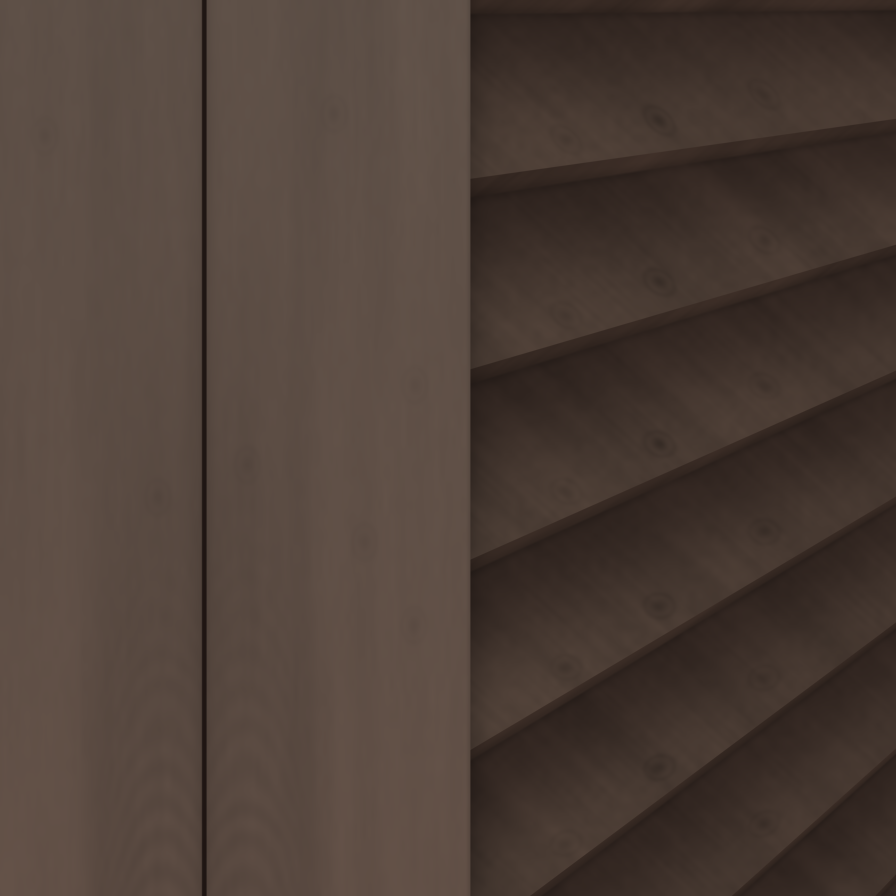
Write a Shadertoy shader that draws this texture.

```glsl
// Dark wooden wall: two upright planks beside a fan of tilted, shadowed slats.

const float SEAM_X = 0.228;
const float PANEL_EDGE_X = 0.525;

float hash(vec2 p) {
    p = fract(p * vec2(0.1031, 0.1137));
    p += dot(p, p.yx + 33.33);
    return fract((p.x + p.y) * p.x * 7.31 + p.y * 3.17);
}

float noise(vec2 p) {
    vec2 i = floor(p), f = fract(p);
    f = f * f * (3.0 - 2.0 * f);
    return mix(mix(hash(i), hash(i + vec2(1, 0)), f.x),
               mix(hash(i + vec2(0, 1)), hash(i + vec2(1, 1)), f.x), f.y);
}

// Streaks that vary quickly across the fibre and slowly along it, about -0.5..0.5
float woodGrain(float across, float along, float seed) {
    float sum = 0.0, weight = 0.5, freq = 16.0;
    for (int i = 0; i < 4; i++) {
        sum += weight * (noise(vec2(across * freq + seed, along * freq * 0.07 + seed)) - 0.5);
        freq *= 2.3;
        weight *= 0.68;
    }
    return sum;
}

// Dark core with a fainter ring; size is the half extent
float knot(vec2 offset, vec2 size) {
    float r = length(offset / size);
    return exp(-r * r * 1.5) + 0.35 * exp(-pow((r - 1.5) * 3.0, 2.0));
}

// Parabolic growth rings rising from the foot of a plank
float archRings(vec2 uv, float centre) {
    float dx = uv.x - centre;
    float height = uv.y + 28.0 * dx * dx + 0.02 * noise(uv * 18.0);
    float mask = exp(-dx * dx * 500.0) * (1.0 - smoothstep(0.02, 0.5, uv.y));
    return sin(height * 150.0) * mask;
}

vec3 panelColor(vec2 uv, float px) {
    float fromSeam = abs(uv.x - SEAM_X);
    float warp = 0.004 * (noise(uv * vec2(9.0, 5.0)) - 0.5);
    float grain = woodGrain(uv.x + warp, uv.y, 3.0);

    // Broad heartwood bands beside the seam, deepest near the floor
    float heart = 1.0 - smoothstep(0.105, 0.155, fromSeam + 3.0 * warp);
    float tone = 0.975 + 0.085 * grain;
    tone -= heart * mix(0.085, 0.035, smoothstep(0.2, 0.8, uv.y));
    tone += 0.035 * (noise(uv * vec2(22.0, 2.0) + 7.0) - 0.5);
    tone += 0.018 * (noise(uv * vec2(160.0, 55.0)) - 0.5);
    tone += 0.025 * archRings(uv, SEAM_X + sign(uv.x - SEAM_X) * 0.046);

    vec2 knots[7] = vec2[7](vec2(0.05, 0.848), vec2(0.373, 0.873), vec2(0.463, 0.57),
        vec2(0.176, 0.445), vec2(0.276, 0.481), vec2(0.462, 0.302), vec2(0.407, 0.395));
    for (int i = 0; i < 7; i++)
        tone -= 0.055 * knot(uv - knots[i], vec2(0.009, 0.013));

    // Cooler cast toward the top, warmer foot
    vec3 wood = mix(vec3(0.388, 0.318, 0.28), vec3(0.382, 0.325, 0.289), uv.y) * tone;

    // Recessed seam and rounded outer edge
    float groove = 1.0 - smoothstep(0.0015, 0.0025 + px, fromSeam);
    wood *= 1.0 - 0.14 * exp(-fromSeam * 140.0);
    wood = mix(wood, vec3(0.105, 0.07, 0.06), groove * 0.92);
    return wood * (1.0 - 0.1 * smoothstep(PANEL_EDGE_X - 0.006, PANEL_EDGE_X, uv.x));
}

vec3 undersideColor(vec2 uv) {
    float hatch = woodGrain((uv.y - uv.x * 0.8) * 1.3, uv.x + uv.y, 21.0);
    return vec3(0.222, 0.168, 0.142) * (1.0 + 0.28 * hatch);
}

vec3 slatColor(vec2 uv, float px) {
    // Spacing narrows to the right, so all the edges fan out
    float t = (uv.x - PANEL_EDGE_X) / (1.0 - PANEL_EDGE_X);
    float spacing = mix(0.2125, 0.1405, t);
    float depth = (1.0 - uv.y + mix(0.012, 0.007, t)) / spacing;
    float index = floor(depth), p = fract(depth);
    float soft = px * 1.6 / spacing;

    // Diagonal fibre, shifted from slat to slat
    vec2 fibre = vec2(uv.y + 0.9 * uv.x, uv.y - uv.x) * 0.8;
    float grain = woodGrain(fibre.x + index * 0.37, fibre.y, 11.0 + index);
    float tone = 1.0 + 0.23 * grain + 0.05 * (noise(uv * 110.0) - 0.5);

    vec3 knots[3] = vec3[3](vec3(0.736, 0.8, 1.0), vec3(0.632, 0.85, 0.6),
                            vec3(0.853, 0.7, 0.7));
    for (int i = 0; i < 3; i++) {
        vec2 d = vec2(uv.x - knots[i].x, (knots[i].y - p) * spacing);
        d = vec2(d.x - d.y, d.x + d.y) * 0.707;
        tone -= 0.2 * knots[i].z * knot(d, vec2(0.014, 0.007));
    }

    // Each face emerges from the shadow of the slat above
    float light = smoothstep(0.03, 0.95, p) * mix(1.0, 0.72, t);
    light *= mix(1.0, 0.85, smoothstep(3.0, 7.0, depth));
    vec3 face = mix(vec3(0.192, 0.146, 0.126), vec3(0.31, 0.252, 0.217), light) * tone;

    // Thin underside below every front edge
    vec3 under = undersideColor(uv);
    float thickness = 0.13 / (1.0 + 0.4 * index);
    vec3 color = mix(under, face, smoothstep(thickness - soft, thickness + soft, p));
    color *= 1.0 - 0.13 * exp(-pow((p - thickness) / 0.035, 2.0));
    color = mix(color, under, smoothstep(1.0 - soft, 1.0, p));

    // Contact shadow beside the upright panel
    return color * (1.0 - 0.22 * exp(-max(uv.x - PANEL_EDGE_X, 0.0) * 55.0));
}

void mainImage(out vec4 fragColor, in vec2 fragCoord) {
    vec2 uv = fragCoord / iResolution.xy;
    float px = 1.0 / iResolution.y;
    float side = smoothstep(PANEL_EDGE_X - px, PANEL_EDGE_X + px, uv.x);
    fragColor = vec4(mix(panelColor(uv, px), slatColor(uv, px), side), 1.0);
}
```
